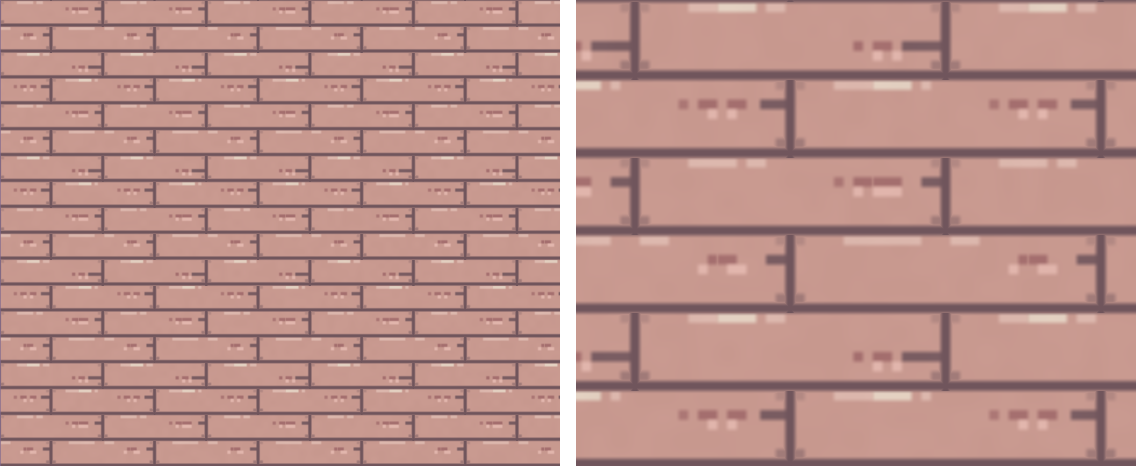
Left: the whole. Right: its middle third, enlarged.
A Shadertoy shader for this pattern:

```glsl
// Pixel-art brick wall: long bricks in running bond with thin soft mortar.
// The wall is a grid of square cells, 32 x 8 per brick; four courses with
// different glints and chips repeat upward, all drawn as soft-edged spans.

const float CELLS_HIGH = 144.0;
const vec2 BRICK = vec2(32.0, 8.0);
const vec2 GRID_SHIFT = vec2(0.25);

const vec3 CLAY = vec3(0.785, 0.600, 0.562);
const vec3 MORTAR = vec3(0.440, 0.335, 0.362);
const vec3 CHIP = vec3(0.620, 0.405, 0.410);
const vec3 SPARK = vec3(0.900, 0.730, 0.695);
const vec3 GLINT = vec3(0.870, 0.730, 0.690);
const vec3 SHINE = vec3(0.890, 0.815, 0.755);
const vec3 EDGE = vec3(0.500, 0.410, 0.560);

// Two spans per course, as start and end columns
const vec4 GLINT_SPANS[4] = vec4[4](vec4(5, 10, 11, 13), vec4(5, 13, 16, 19),
                                    vec4(5, 8, 13, 15), vec4(4, 8, 13, 14));
const vec4 CHIP_SPANS[4] = vec4[4](vec4(22, 24, 24, 27), vec4(23, 24, 24, 26),
                                   vec4(22, 23, 24, 26), vec4(22, 24, 25, 27));
const vec4 SPARK_SPANS[4] = vec4[4](vec4(22, 23, 24, 27), vec4(22, 23, 25, 27),
                                    vec4(24, 25, 26, 27), vec4(23, 24, 25, 26));
const vec4 NOTCH_START = vec4(29.0, 29.0, 27.0, 28.4);

float hash(vec2 p) {
    vec3 q = fract(p.xyx * 0.1031);
    q += dot(q, q.yzx + 33.33);
    return fract((q.x + q.y) * q.z);
}

float valueNoise(vec2 p) {
    vec2 i = floor(p), f = fract(p);
    f = f * f * (3.0 - 2.0 * f);
    return mix(mix(hash(i), hash(i + vec2(1, 0)), f.x),
               mix(hash(i + vec2(0, 1)), hash(i + vec2(1, 1)), f.x), f.y);
}

// Coverage of the interval a..b with blurred ends
float span(float x, float a, float b, float soft) {
    return smoothstep(a - soft, a + soft, x) * (1.0 - smoothstep(b - soft, b + soft, x));
}

// Two spans lying in one row of cells
float dashes(vec2 p, vec4 s, float row, float soft) {
    float across = max(span(p.x, s.x, s.y, soft), span(p.x, s.z, s.w, soft));
    return across * span(p.y, row, row + 1.0, soft);
}

// Distance to the nearest line of a periodic set
float lineDistance(float x, float center, float period) {
    return abs(mod(x - center + 0.5 * period, period) - 0.5 * period);
}

// Soft line one cell wide
float mortarLine(float d, float soft) {
    return 1.0 - smoothstep(0.5 - soft, 0.5 + soft, d);
}

// Clay with glints along the top and chips near the right end
vec3 brickFace(vec2 p, int kind, float soft) {
    vec3 color = mix(CLAY, GLINT, 0.9 * dashes(p, GLINT_SPANS[kind], 0.0, soft));
    float shine = kind >= 2 ? dashes(p, vec4(8, 12, 8, 12), 0.0, soft) : 0.0;
    color = mix(color, SHINE, shine);

    float chipRow = kind == 2 ? 4.0 : 2.0;
    float speck = kind % 3 == 0 ? dashes(p, vec4(20, 21, 20, 21), chipRow, soft) : 0.0;
    color = mix(color, CHIP, max(0.85 * dashes(p, CHIP_SPANS[kind], chipRow, soft), 0.7 * speck));
    color = mix(color, SPARK, 0.85 * dashes(p, SPARK_SPANS[kind], chipRow + 1.0, soft));

    float notch = dashes(p, vec2(NOTCH_START[kind], 31.5).xyxy, chipRow, soft);
    return mix(color, MORTAR, 0.9 * notch);
}

// Mortar around a brick, with shaded corners beside the upright joints
float mortarCover(vec2 p, float soft) {
    float joint = lineDistance(p.x, 31.5, BRICK.x);
    float bed = lineDistance(p.y, 7.5, BRICK.y);
    float lines = max(mortarLine(joint, soft), mortarLine(bed, soft));
    float corner = span(joint, 0.0, 1.5, soft)
                 * (0.45 * span(p.y, 6.0, 7.0, soft) + 0.25 * span(p.y, 0.0, 1.0, soft));
    return max(lines, corner);
}

void mainImage(out vec4 fragColor, in vec2 fragCoord) {
    // Cell coordinates counted from the top left
    float cellsPerPixel = CELLS_HIGH / iResolution.y;
    vec2 wall = vec2(fragCoord.x, iResolution.y - fragCoord.y) * cellsPerPixel;
    vec2 cell = wall - GRID_SHIFT;

    // Alternate courses move by half a brick
    float course = floor(cell.y / BRICK.y);
    float stagger = mod(course, 2.0) * 0.5 * BRICK.x;
    vec2 local = mod(cell + vec2(stagger, 0.0), BRICK);
    int kind = int(mod(course, 4.0));

    float soft = max(0.34, 0.7 * cellsPerPixel);
    vec3 color = brickFace(local, kind, soft);
    color += 0.012 * (valueNoise(wall * 0.45) - 0.5);
    color = mix(color, MORTAR, mortarCover(local, soft));

    // Thin violet rim at the left border
    color = mix(color, EDGE, 0.7 * (1.0 - smoothstep(0.1, 0.45, wall.x)));
    fragColor = vec4(color, 1.0);
}
```
